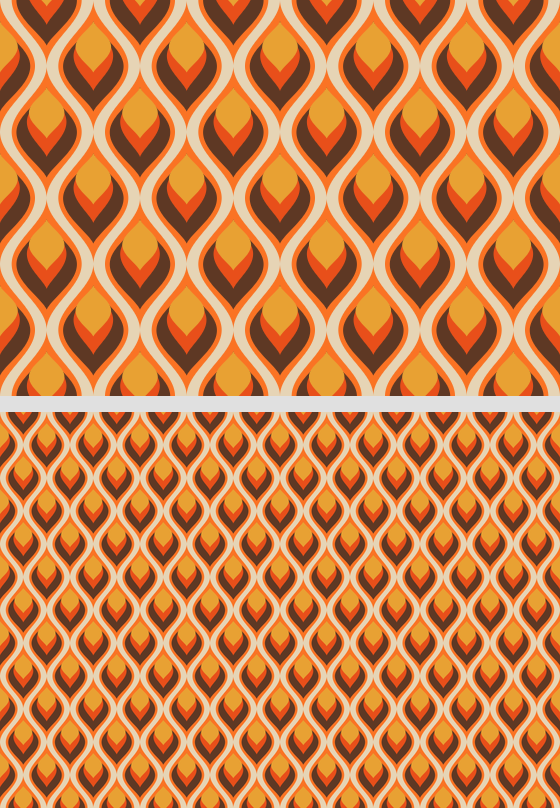
Top, the tile; bottom, the same tile 2 across and 2 down.
Reproduce this pattern procedurally as a Shadertoy shader.

```glsl
// Retro ogee pattern: staggered columns of nested drops between cream waves.
// Every shape is a symmetric profile (half-width as a function of height),
// drawn on two interleaved lattices with whole repeats, so the canvas tiles.

const float PI = 3.14159265;
const vec2 REPEATS = vec2(6.0, 3.0);   // lattice cells across and down

const vec3 CREAM  = vec3(0.90, 0.83, 0.71);
const vec3 ORANGE = vec3(0.98, 0.45, 0.14);
const vec3 BROWN  = vec3(0.37, 0.22, 0.14);
const vec3 RED    = vec3(0.91, 0.31, 0.10);
const vec3 YELLOW = vec3(0.91, 0.63, 0.20);

// Shapes: top, bottom (fractions of a cell, downwards), greatest half-width.
const vec3 OGEE  = vec3(0.0, 1.0, 0.375);
const vec3 OUTER = vec3(0.157, 0.847, 0.324);
const vec3 INNER = vec3(0.157, 0.690, 0.212);
const vec3 CORE  = vec3(0.157, 0.551, 0.190);

// Flank curvature above and below the widest point; higher is more concave.
const vec2 WAVE_FLANK = vec2(2.0);
const vec2 DROP_FLANK = vec2(1.5, 1.3);

float halfWidth(float v, vec3 shape, vec2 flank) {
    float s = clamp((v - shape.x) / (shape.y - shape.x), 0.0, 1.0);
    float bulge = max(sin(PI * s), 0.0);
    return shape.z * pow(bulge, s < 0.5 ? flank.x : flank.y);
}

// Antialiased coverage; both flanks count, so cusps fade out cleanly.
float coverage(vec2 q, vec3 shape, vec2 flank, vec2 pixel) {
    float h = 0.5 * pixel.y;
    float w = halfWidth(q.y, shape, flank);
    float rise = halfWidth(q.y + h, shape, flank) - halfWidth(q.y - h, shape, flank);
    float blur = length(vec2(pixel.x, rise));
    float right = clamp(0.5 + (w - q.x) / blur, 0.0, 1.0);
    float left  = clamp(0.5 + (w + q.x) / blur, 0.0, 1.0);
    return max(left + right - 1.0, 0.0);
}

void mainImage(out vec4 fragColor, in vec2 fragCoord) {
    vec2 pixel = REPEATS / iResolution.xy;
    vec2 p = fragCoord * pixel;
    vec3 color = CREAM;

    // Two lattices, the second shifted by half a cell both ways.
    for (int i = 0; i < 2; i++) {
        vec2 cell = p - 0.5 * float(i);
        vec2 q = vec2(fract(cell.x + 0.5) - 0.5, fract(-cell.y));

        // Nested layers from the outside in.
        color = mix(color, ORANGE, coverage(q, OGEE, WAVE_FLANK, pixel));
        color = mix(color, BROWN, coverage(q, OUTER, DROP_FLANK, pixel));
        color = mix(color, RED, coverage(q, INNER, DROP_FLANK, pixel));
        color = mix(color, YELLOW, coverage(q, CORE, DROP_FLANK, pixel));
    }

    fragColor = vec4(color, 1.0);
}
```
